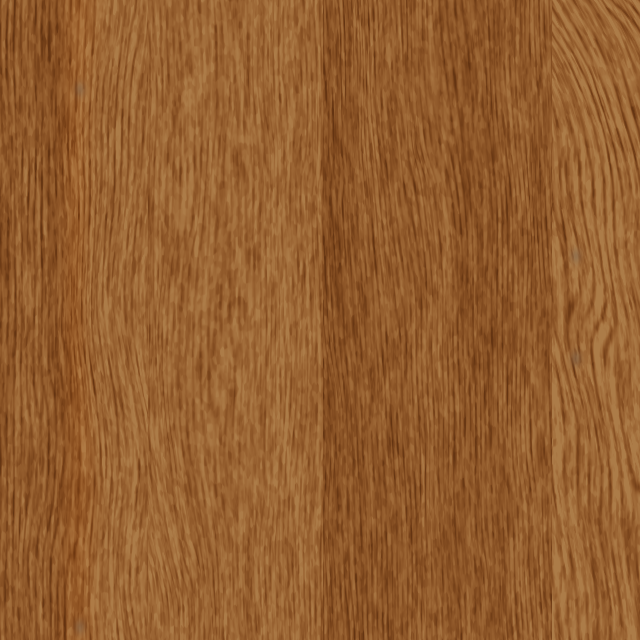
Reproduce this texture procedurally as a three.js fragment shader.

```glsl
// Four upright oak planks with fine pores, fibres and wavy growth lines.
// Each plank bends the grain coordinate its own way; stretched cellular
// noise and layered sines then set one tone, which picks the wood colour.
varying vec2 vUv;

float hash(vec2 c) {
  return fract(sin(dot(c, vec2(12.99, 78.23))) * 43758.5);
}

// Cellular noise: x is the blended tone of nearby cells, y the nearest distance.
vec2 cells(vec2 p) {
  vec2 base = floor(p);
  float sum = 0.0, total = 0.0, nearest = 8.0;
  for (int j = -1; j <= 1; j++) {
    for (int i = -1; i <= 1; i++) {
      vec2 cell = base + vec2(float(i), float(j));
      vec2 d = cell + vec2(hash(cell), hash(cell + 31.7)) - p;
      float d2 = dot(d, d);
      float weight = exp(-7.0 * d2);
      sum += weight * hash(cell + 57.3);
      total += weight;
      nearest = min(nearest, d2);
    }
  }
  return vec2(sum / total, sqrt(nearest));
}

float bump(float offset, float width) {
  return exp(-offset * offset / (width * width));
}

float seam(float x, float at) {
  return exp(-abs(x - at) / 0.0014);
}

// Wood colour from dark pore (0) to pale fibre (1).
vec3 oak(float tone) {
  vec3 colour = mix(vec3(0.44, 0.24, 0.09), vec3(0.65, 0.45, 0.25), tone);
  return colour - vec3(-0.008, 0.008, 0.014) * 4.0 * tone * (1.0 - tone);
}

void main() {
  float x = vUv.x, y = vUv.y;

  // Per plank: base tone, growth lines per unit, line strength, grain bend
  float tone, lines, strength, bend, plank;
  if (x < 0.231) {
    float figure = smoothstep(0.08, 0.17, x);
    plank = 0.0;
    tone = mix(0.45, 0.76, figure);
    lines = mix(100.0, 84.0, step(0.5, figure));
    lines = 88.0;
    strength = 0.36;
    bend = figure * (0.026 * bump(y - 0.55, 0.2) + 0.004 * sin(y * 17.0));
  } else if (x < 0.505) {
    plank = 1.0;
    tone = 0.71;
    lines = 122.0;
    strength = 0.25;
    bend = 0.035 * smoothstep(0.05, 0.35, y) * smoothstep(0.42, 0.24, x);
  } else if (x < 0.862) {
    plank = 2.0;
    tone = 0.50 - 0.16 * exp(-(x - 0.505) * 30.0);
    lines = 124.0;
    strength = 0.33;
    bend = 0.03 * y + 0.03 * smoothstep(0.5, 0.9, y) * bump(x - 0.62, 0.1);
  } else {
    plank = 3.0;
    tone = 0.77;
    lines = 56.0;
    strength = 0.54;
    bend = 0.1 * y + 0.9 * pow(max(y - 0.72, 0.0), 2.0)
         + 0.004 * sin(y * 27.0 + x * 30.0);
  }

  // Grain coordinate, with a slow sway shared by all layers
  float sway = 0.0025 * sin(y * 8.0 + plank * 2.3 + x * 9.0)
             + 0.0008 * sin(y * 23.0 - x * 31.0);
  float u = x + bend + sway + plank * 3.0;

  // Growth lines, irregular in spacing and fading in and out
  float jitter = 2.2 * cells(vec2(u * 16.0, y * 4.0)).x;
  float line = pow(0.5 + 0.5 * sin(6.2832 * (u * lines + jitter)), 3.0);
  float fade = 0.3 + 1.4 * cells(vec2(u * 60.0, y * 9.0 + 9.0)).x;
  tone -= strength * fade * (line - 0.31);

  // Broad streaks, fibres, fine roughness and dashed pores
  tone += 0.22 * (cells(vec2(u * 26.0, y * 0.7)).x - 0.5);
  tone += 0.10 * (cells(vec2(u * 8.0, y * 0.8 + 4.0)).x - 0.5);
  tone += 0.42 * (cells(vec2(u * 210.0, y * 15.0)).x - 0.5);
  tone += 0.42 * (cells(vec2(u * 290.0, y * 95.0)).x - 0.5);
  float pore = smoothstep(0.42, 0.12, cells(vec2(u * 140.0, y * 15.0)).y);
  tone += 0.10 - 0.30 * pore;

  // Thin dark joints between the planks
  tone -= 0.16 * (0.5 * seam(x, 0.231) + seam(x, 0.505) + 0.7 * seam(x, 0.862));
  vec3 colour = oak(clamp(tone, -0.2, 1.15));

  // Rusty heart streak in the first plank
  colour += vec3(0.012, -0.008, -0.018) * bump(u - 0.125, 0.028);

  // A few faint grey-blue stains in the outer planks
  for (int i = 0; i < 4; i++) {
    float k = float(i);
    vec2 stain = vec2(mix(0.125, 0.9, mod(k, 2.0)), fract(0.86 + k * 0.58));
    float spot = bump(length((vUv - stain) * vec2(1.0, 0.7)), 0.008);
    colour = mix(colour, vec3(0.45, 0.38, 0.32), 0.4 * spot);
  }

  gl_FragColor = vec4(colour, 1.0);
}
```
